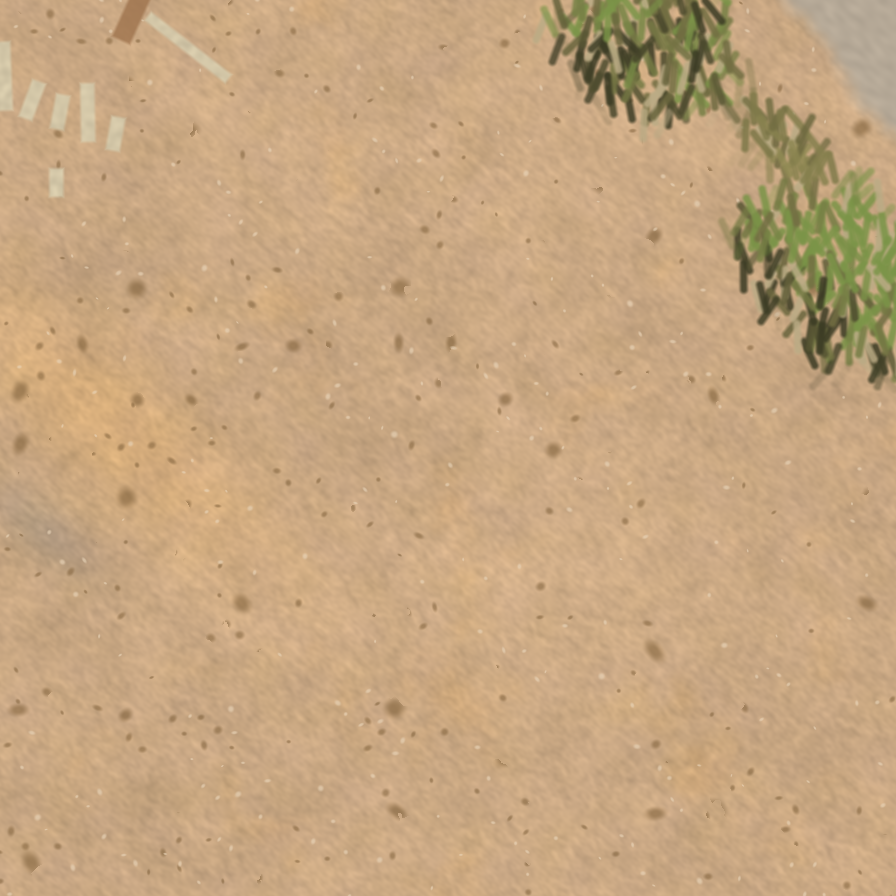
Give the GLSL for this texture, as a three.js fragment shader.

```glsl
varying vec2 vUv;

const vec3 SAND = vec3(0.795, 0.662, 0.517);
const vec3 OCHRE = vec3(0.85, 0.68, 0.47);
const vec3 DUST = vec3(0.66, 0.58, 0.49);
const vec3 CLOD = vec3(0.50, 0.38, 0.23);
const vec3 PEBBLE = vec3(0.91, 0.83, 0.72);
const vec3 PATH = vec3(0.71, 0.66, 0.59);
const vec3 TIMBER = vec3(0.83, 0.79, 0.67);
const vec3 POST = vec3(0.62, 0.45, 0.30);
const vec3 SHADOW = vec3(0.23, 0.23, 0.14);
const vec3 OLIVE = vec3(0.45, 0.43, 0.26);
const vec3 GREEN = vec3(0.48, 0.58, 0.28);
const vec3 STRAW = vec3(0.73, 0.67, 0.52);
const float SLOPE = -0.72;       // direction of streaks and planting
const float EDGE = 0.0025;       // softness of hard outlines
const float BLADE_CELLS = 44.0;
const vec2 BUSH_A = vec2(0.725, 0.955);
const vec2 BUSH_B = vec2(0.945, 0.69);
const vec2 SCRUB = vec2(0.875, 0.835);

vec2 hash2(vec2 p) {
  p = vec2(dot(p, vec2(127.1, 311.7)), dot(p, vec2(269.5, 183.3)));
  return fract(sin(p) * 43758.5);
}

vec2 rotate(vec2 p, float a) {
  float c = cos(a), s = sin(a);
  return vec2(c * p.x + s * p.y, c * p.y - s * p.x);
}

float corner(vec2 cell, vec2 offset, vec2 f) {
  return dot(hash2(cell + offset) * 2.0 - 1.0, f - offset);
}

float gradientNoise(vec2 p) {
  vec2 i = floor(p), f = fract(p);
  vec2 u = f * f * f * (f * (f * 6.0 - 15.0) + 10.0);
  vec2 e = vec2(1.0, 0.0);
  return mix(mix(corner(i, e.yy, f), corner(i, e.xy, f), u.x),
             mix(corner(i, e.yx, f), corner(i, e.xx, f), u.x), u.y);
}

float fbm(vec2 p) {
  float sum = 0.0, amp = 1.0;
  for (int i = 0; i < 4; i++) {
    sum += amp * gradientNoise(p);
    p = rotate(p, 0.6) * 2.03 + 17.0;
    amp *= 0.55;
  }
  return sum;
}

// Soft oval grains, at most one per cell
float scatter(vec2 p, float cells, float density, float seed) {
  vec2 g = p * cells, id = floor(g);
  vec2 h = hash2(id + seed), k = hash2(id + seed + 31.0);
  vec2 q = rotate(fract(g) - 0.35 - 0.3 * h, 6.28 * k.x);
  q.y *= 1.0 + k.y;
  float r = 0.14 + 0.2 * h.y;
  float present = step(hash2(id + seed + 57.0).x, density);
  return present * (1.0 - smoothstep(0.2 * r, r, length(q)));
}

float bar(vec2 p, vec2 a, vec2 b, float halfWidth) {
  vec2 d = b - a, q = rotate(p - 0.5 * (a + b), atan(d.y, d.x));
  q = abs(q) - vec2(0.5 * length(d), halfWidth);
  return 1.0 - smoothstep(-EDGE, EDGE, max(q.x, q.y));
}

float glow(vec2 p, vec2 centre, vec2 radii) {
  vec2 q = rotate(p - centre, SLOPE) / radii;
  return exp(-dot(q, q));
}

float inside(vec2 p, vec2 centre, vec2 radii) {
  return 1.0 - length(rotate(p - centre, SLOPE) / radii);
}

vec3 ground(vec2 p) {
  vec2 along = rotate(p, SLOPE);
  float broad = fbm(p * 4.0), patches = fbm(p * 15.0 + 7.0);
  float grain = gradientNoise(along * vec2(55.0, 105.0));
  float fine = gradientNoise(along * vec2(120.0, 190.0) + 40.0);
  vec3 col = mix(SAND, OCHRE, 0.8 * glow(p, vec2(0.12, 0.53), vec2(0.22, 0.07)));
  col = mix(col, OCHRE, smoothstep(0.1, 0.8, fbm(p * 7.0 + 31.0)) * 0.6);
  col = mix(col, DUST, 0.75 * glow(p, vec2(0.045, 0.41), vec2(0.07, 0.03)));
  col *= 1.0 + 0.05 * broad + 0.07 * patches + 0.09 * grain + 0.07 * fine;
  col.b += 0.025 * gradientNoise(p * 22.0 + 3.0);
  // Clods gather towards the left, pebbles lie anywhere
  float crowd = clamp(0.6 - 0.5 * p.x + 0.7 * patches, 0.1, 1.0);
  col = mix(col, CLOD, 0.55 * scatter(along, 42.0, 0.3 * crowd, 3.0));
  col = mix(col, CLOD, 0.6 * scatter(p, 17.0, 0.22 * crowd, 11.0));
  col = mix(col, PEBBLE, 0.65 * scatter(along, 60.0, 0.07, 23.0));
  float road = dot(p - vec2(0.875, 1.0), vec2(0.79, 0.61)) + 0.015 * patches;
  return mix(col, PATH * (1.0 + 0.08 * grain), smoothstep(-0.012, 0.02, road));
}

vec3 timber(vec3 col, vec2 p) {
  col = mix(col, POST, 0.8 * bar(p, vec2(0.135, 0.955), vec2(0.16, 1.01), 0.011));
  float mask = bar(p, vec2(0.165, 0.982), vec2(0.255, 0.912), 0.006);
  mask = max(mask, bar(p, vec2(0.063, 0.78), vec2(0.063, 0.812), 0.008));
  for (int i = 0; i < 5; i++) {
    float n = float(i);
    vec2 h = hash2(vec2(n, 5.0));
    vec2 mid = vec2(0.005 + 0.031 * n, 0.908 - 0.012 * n + 0.02 * (h.x - 0.5));
    vec2 reach = vec2(0.012 * (h.y - 0.3), 0.018 + 0.024 * h.x);
    mask = max(mask, bar(p, mid - reach, mid + reach, 0.008));
  }
  return mix(col, TIMBER * (1.0 + 0.12 * gradientNoise(p * 90.0)), 0.9 * mask);
}

// Layers of short blades, thinning out towards ragged rims
vec3 plants(vec3 col, vec2 p) {
  for (int n = 0; n < 27; n++) {
    float layer = floor(float(n) / 9.0), k = mod(float(n), 9.0);
    vec2 g = p * BLADE_CELLS + layer * 7.37;
    vec2 id = floor(g) + vec2(mod(k, 3.0), floor(k / 3.0)) - 1.0;
    vec2 h = hash2(id + layer * 19.0), t = hash2(id + layer * 19.0 + 71.0);
    vec2 root = (id + h - layer * 7.37) / BLADE_CELLS;
    float a = inside(root, BUSH_A, vec2(0.125, 0.105));
    float b = inside(root, BUSH_B, vec2(0.175, 0.11));
    float dry = inside(root, SCRUB, vec2(0.095, 0.05));
    float clump = gradientNoise(root * 17.0);
    float cover = max(max(a, b), dry - 0.1) + 0.35 * clump;
    vec2 q = rotate(g - id - h, 1.57 + 1.7 * (t.x - 0.5));
    q.x -= clamp(q.x, -0.65, 0.65);
    float blade = 1.0 - smoothstep(0.06, 0.3, length(q));
    // Lit towards the upper right, shaded along the lower left
    float lit = dot(root - (a > b ? BUSH_A : BUSH_B), vec2(0.65, 0.76));
    float light = smoothstep(-0.09, 0.05, lit) + 0.9 * (t.y - 0.5) + 0.8 * clump;
    light -= 0.8 * glow(root, vec2(0.78, 0.965), vec2(0.08, 0.06));
    vec3 tint = mix(SHADOW, OLIVE, smoothstep(0.0, 0.4, light));
    tint = mix(tint, GREEN, smoothstep(0.4, 0.75, light));
    tint = mix(tint, OLIVE * (0.9 + 0.4 * t.y), step(max(a, b), dry));
    tint = mix(tint, STRAW, step(0.88, h.x));
    col = mix(col, tint, 0.85 * blade * smoothstep(0.0, 0.12, cover - 0.3 * h.y));
  }
  return col;
}

void main() {
  vec3 col = timber(ground(vUv), vUv);
  if (vUv.x > 0.5 && vUv.y > 0.4) col = plants(col, vUv);
  gl_FragColor = vec4(col, 1.0);
}
```
